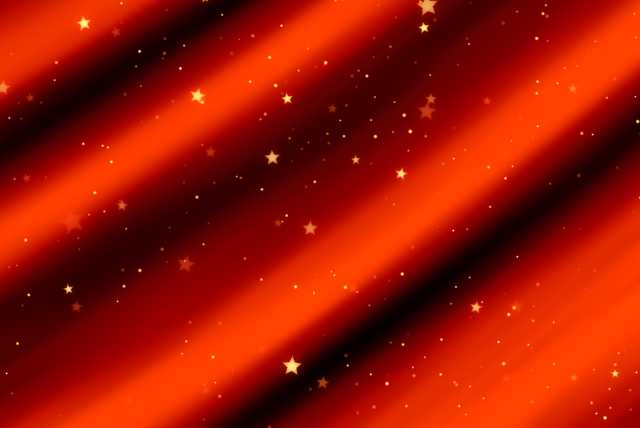
Write a Shadertoy shader that draws this background.

```glsl
const float SECTOR = 6.28319 / 5.0;

vec3 hash3(vec2 p) {
    vec3 q = fract(p.xyx * vec3(0.1031, 0.1030, 0.0973));
    q += dot(q, q.yxz + 33.33);
    return fract((q.xxy + q.yzz) * q.zyx);
}

float valueNoise(vec2 p) {
    vec2 cell = floor(p);
    vec2 f = fract(p);
    f = f * f * (3.0 - 2.0 * f);
    float low = mix(hash3(cell).x, hash3(cell + vec2(1, 0)).x, f.x);
    float high = mix(hash3(cell + vec2(0, 1)).x, hash3(cell + vec2(1, 1)).x, f.x);
    return mix(low, high, f.y);
}

float starDistance(vec2 p, float radius) {
    float angle = atan(p.x, p.y);
    angle = abs(mod(angle + 0.5 * SECTOR, SECTOR) - 0.5 * SECTOR);
    vec2 q = length(p) * vec2(cos(angle), sin(angle));
    vec2 tip = vec2(radius, 0.0);
    vec2 notch = 0.5 * radius * vec2(cos(0.5 * SECTOR), sin(0.5 * SECTOR));
    vec2 edge = normalize(notch - tip);
    return dot(q - tip, vec2(edge.y, -edge.x));
}

// Diagonal bands: each entry is centre, width, strength
float bandHeat(vec2 p) {
    const vec3 BANDS[7] = vec3[7](
        vec3(0.19, 0.12, 0.58), vec3(0.39, 0.09, -0.34), vec3(0.60, 0.11, 0.62),
        vec3(0.80, 0.11, -0.19), vec3(1.20, 0.15, 0.62), vec3(1.41, 0.09, -0.48),
        vec3(1.80, 0.27, 0.62));
    float across = 1.0 - p.y + 0.72 * p.x;
    float along = p.x + 0.72 * p.y;
    across += 0.08 * (p.x - 0.75) * (p.x - 0.75);
    float heat = 0.42;
    for (int i = 0; i < 7; i++) {
        float offset = (across - BANDS[i].x) / BANDS[i].y;
        heat += BANDS[i].z * exp(-offset * offset);
    }
    float streaks = valueNoise(vec2(across * 13.0, along * 1.6));
    streaks += 0.5 * valueNoise(vec2(across * 27.0 + 9.0, along * 2.2));
    return heat + 0.16 * (streaks - 0.75);
}

vec3 fireColor(float heat) {
    float green = 0.24 * smoothstep(0.6, 1.05, heat) + 0.25 * max(heat - 1.0, 0.0);
    return vec3(clamp(heat, 0.03, 1.0), green, 0.0);
}

// One jittered grid of particles; roundness blends stars into discs
vec3 addParticles(vec3 base, vec2 p, float cellSize, vec2 radii, float density,
                  float roundness, float seed, float pixel) {
    vec2 grid = p / cellSize + seed * 0.37;
    vec2 cell = floor(grid);
    vec3 place = hash3(cell + seed);
    vec3 look = hash3(cell + seed + 71.0);
    if (place.z > density) return base;

    vec2 local = (fract(grid) - mix(vec2(0.18), vec2(0.82), place.xy)) * cellSize;
    float radius = mix(radii.x, radii.y, look.x * look.x);
    float turn = 0.7 * (look.z - 0.5);
    local = mat2(cos(turn), sin(turn), -sin(turn), cos(turn)) * local;

    float reach = length(local);
    float dist = mix(starDistance(local, radius), reach - radius, roundness);
    float cover = 1.0 - smoothstep(-0.6 * pixel, 0.8 * pixel + 0.0008, dist);
    float core = 1.0 - smoothstep(0.2, 0.85, reach / radius);
    float glow = exp(-reach * reach / (radius * radius)) * 0.2;

    float shine = smoothstep(0.15, 0.85, look.y);
    vec3 rim = mix(vec3(0.95, 0.27, 0.06), vec3(1.0, 0.68, 0.24), shine);
    vec3 center = mix(vec3(0.98, 0.36, 0.08), vec3(1.0, 0.96, 0.58), shine);
    float opacity = mix(0.4, 1.0, shine);
    vec3 lit = base + vec3(0.9, 0.3, 0.05) * glow * opacity;
    return mix(lit, mix(rim, center, core), cover * opacity);
}

void mainImage(out vec4 fragColor, in vec2 fragCoord) {
    vec2 p = fragCoord / iResolution.y;
    float pixel = 1.0 / iResolution.y;
    vec3 color = fireColor(bandHeat(p));

    // Fine dust, gathered into loose clusters
    float cluster = smoothstep(0.25, 0.8, valueNoise(p * 6.0 + 3.0));
    for (int i = 0; i < 3; i++) {
        float layer = float(i);
        color = addParticles(color, p, 0.037 + 0.011 * layer, vec2(0.0012, 0.0038),
                             0.05 + 0.17 * cluster, 1.0, 13.0 + 29.0 * layer, pixel);
    }

    // Small stars, then a few large ones
    color = addParticles(color, p, 0.17, vec2(0.008, 0.015), 0.45, 0.0, 5.0, pixel);
    color = addParticles(color, p, 0.23, vec2(0.010, 0.021), 0.45, 0.0, 42.0, pixel);
    color = addParticles(color, p, 0.31, vec2(0.016, 0.030), 0.38, 0.0, 87.0, pixel);

    fragColor = vec4(clamp(color, 0.0, 1.0), 1.0);
}
```
